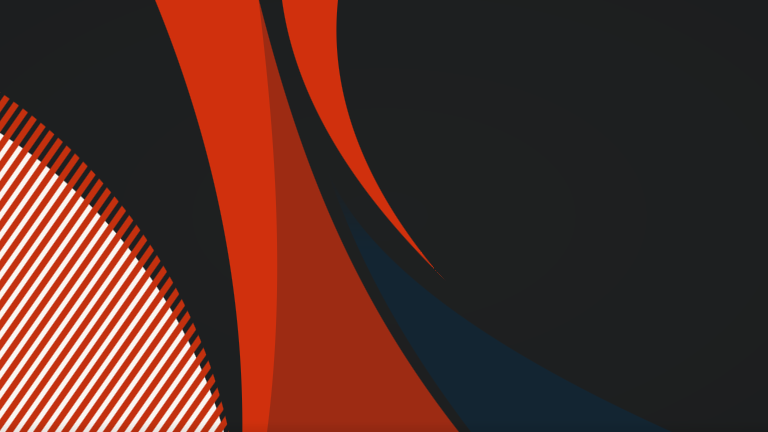
Reproduce this background procedurally as a WebGL 2 fragment shader.

```glsl
#version 300 es
precision highp float;

uniform vec2 u_resolution;
out vec4 fragColor;

#define HATCH_PERIOD 0.0264
#define HATCH_PHASE 0.142
#define HATCH_FILL 0.56
#define HATCH_ANGLE 0.96
#define FIN_TIP vec2(0.757, 0.391)

const vec3 CHARCOAL = vec3(0.115, 0.122, 0.125);
const vec3 ORANGE = vec3(0.815, 0.190, 0.050);
const vec3 RUST = vec3(0.615, 0.168, 0.075);
const vec3 NAVY = vec3(0.075, 0.145, 0.195);
const vec3 HATCH_RED = vec3(0.765, 0.190, 0.055);
const vec3 WHITE = vec3(0.985, 0.965, 0.950);

// Antialiased coverage of the region where d is negative
float inside(float d) {
    return clamp(0.5 - d / max(fwidth(d), 1e-5), 0.0, 1.0);
}

// Cubic polynomial giving the x position of an edge at depth t
float edge(vec4 k, float t) {
    return k.x + t * (k.y + t * (k.z + t * k.w));
}

// Region between two curved edges
float between(float x, float left, float right) {
    return inside(max(left - x, x - right));
}

// Evenly spaced slanted stripes
float hatch(vec2 p) {
    vec2 normal = vec2(sin(HATCH_ANGLE), -cos(HATCH_ANGLE));
    // Depth is measured from the top edge
    float s = (dot(p - vec2(0.0, 1.0), normal) - HATCH_PHASE) / HATCH_PERIOD;
    float d = abs(fract(s + 0.5) - 0.5) - 0.5 * HATCH_FILL;
    return clamp(0.5 - d / max(fwidth(s), 1e-5), 0.0, 1.0);
}

void main() {
    vec2 p = gl_FragCoord.xy / u_resolution.y;
    float depth = 1.0 - p.y;

    // Dark backdrop with a faint vignette
    vec2 centered = gl_FragCoord.xy / u_resolution - 0.5;
    vec3 color = CHARCOAL * (1.02 - 0.12 * dot(centered, centered));

    // Navy fin, fading in below its tip
    float fall = depth - FIN_TIP.y;
    float finLeft = edge(vec4(FIN_TIP.x, 0.330, 0.357, 0.0), fall);
    float finRight = edge(vec4(FIN_TIP.x, 0.404, 1.490, 0.0), fall);
    float fin = between(p.x, finLeft, finRight) * smoothstep(0.0, 0.20, fall);
    color = mix(color, NAVY, fin);

    // Orange ribbon and its rust-coloured fold
    float ribbonLeft = edge(vec4(0.359, 0.410, -0.208, 0.0), depth);
    float foldLeft = edge(vec4(0.5986, 0.1225, -0.0572, -0.0458), depth);
    float foldRight = edge(vec4(0.5995, 0.2546, 0.0938, 0.1146), depth);
    vec3 ribbon = mix(RUST, ORANGE, inside(p.x - foldLeft));
    color = mix(color, ribbon, between(p.x, ribbonLeft, foldRight));

    // Tapered orange blade
    float bladeLeft = edge(vec4(0.6528, 0.135, 0.692, 0.0), depth);
    float bladeRight = edge(vec4(0.7824, -0.1042, 0.7454, 0.0), depth);
    color = mix(color, ORANGE, between(p.x, bladeLeft, bladeRight));

    // White disc under a larger hatched disc
    float whiteDisc = inside(length(p - vec2(-0.6567, -0.340)) - 1.2234);
    float hatchDisc = inside(length(p - vec2(-0.7218, -0.2711)) - 1.2808);
    color = mix(color, WHITE, whiteDisc);
    color = mix(color, HATCH_RED, hatchDisc * hatch(p));

    // Slight shade along the bottom
    color *= mix(0.93, 1.0, smoothstep(0.0, 0.03, p.y));
    fragColor = vec4(color, 1.0);
}
```
